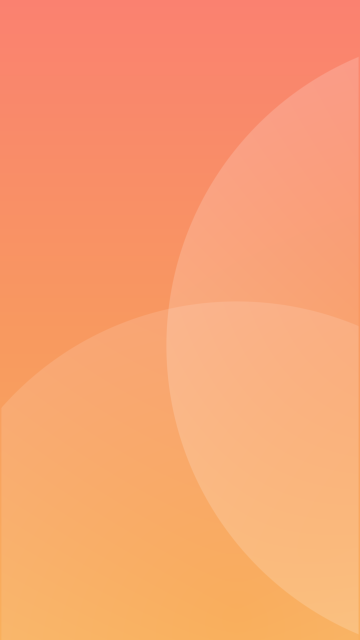
A Shadertoy shader for this background:

```glsl
// Two translucent, rim-lit discs over a coral to amber vertical gradient.

// Opacity of a disc that brightens from its centre towards its rim.
float discGlow(vec2 p, vec2 centre, float radius, float core, float rim) {
    float dist = length(p - centre);
    float edge = 0.75 / iResolution.y;
    float inside = 1.0 - smoothstep(-edge, edge, dist - radius);
    return inside * mix(core, rim, min(dist / radius, 1.0));
}

void mainImage(out vec4 fragColor, in vec2 fragCoord) {
    // Canvas height is one unit
    vec2 p = fragCoord / iResolution.y;
    float width = iResolution.x / iResolution.y;

    // Sky: coral at the top, orange in the middle, amber at the bottom
    vec3 coral = vec3(0.98, 0.506, 0.44);
    vec3 orange = vec3(0.973, 0.60, 0.375);
    vec3 amber = vec3(0.975, 0.685, 0.355);
    vec3 color = mix(amber, orange, smoothstep(0.0, 1.0, p.y / 0.96));
    color = p.y < 0.48 ? mix(amber, orange, p.y / 0.48)
                       : mix(orange, coral, (p.y - 0.48) / 0.52);

    // Discs stop just short of the side edges
    float sideGap = min(p.x, width - p.x);
    float inset = smoothstep(0.0, 0.004, sideGap);

    // Low disc, then the right-hand disc over it
    float low = discGlow(p, vec2(0.370, 0.039), 0.490, 0.01, 0.13);
    float right = discGlow(p, vec2(0.749, 0.460), 0.489, 0.04, 0.18);
    color = mix(color, vec3(1.0), low * inset);
    color = mix(color, vec3(1.0), right * inset);

    fragColor = vec4(color, 1.0);
}
```
